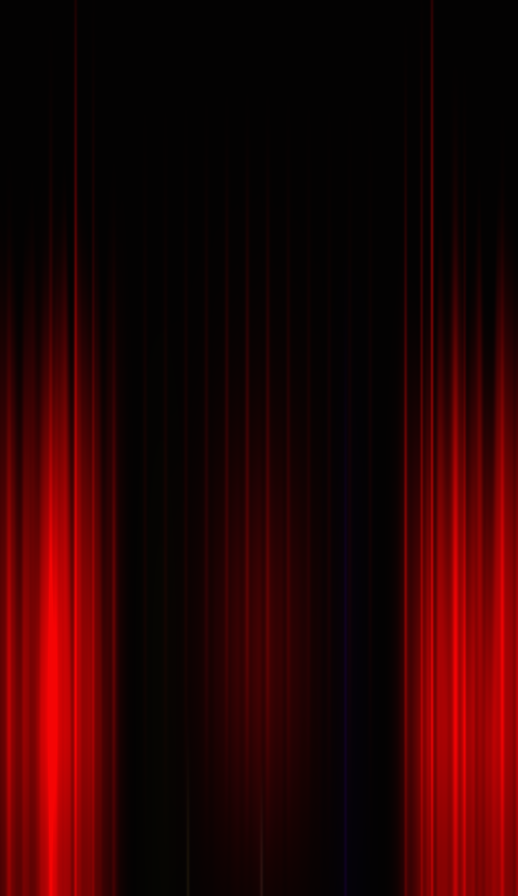
This background is drawn by a Shadertoy shader. Its source:

```glsl
float hash(float n) {
    return fract(sin(n * 127.1) * 43758.5);
}

float noise(float x) {
    float cell = floor(x);
    return mix(hash(cell), hash(cell + 1.0), smoothstep(0.0, 1.0, x - cell));
}

float bell(float distance, float width) {
    float d = distance / width;
    return exp(-d * d);
}

// Fades a vertical ray from its foot up to its tip
float rise(float y, float tip, float fadeLength) {
    return 1.0 - smoothstep(tip - fadeLength, tip, y);
}

// Accent rays: centre, half width, tip height, strength
const vec4 RAYS[12] = vec4[12](
    vec4(0.018, 0.005, 0.85, 0.32), vec4(0.100, 0.022, 0.82, 0.38),
    vec4(0.098, 0.004, 1.00, 0.25), vec4(0.146, 0.003, 1.20, 0.36),
    vec4(0.180, 0.003, 1.05, 0.20), vec4(0.220, 0.004, 0.85, 0.22),
    vec4(0.783, 0.003, 1.00, 0.36), vec4(0.814, 0.003, 1.05, 0.32),
    vec4(0.834, 0.003, 1.25, 0.42), vec4(0.879, 0.006, 0.95, 0.40),
    vec4(0.897, 0.003, 0.95, 0.28), vec4(0.970, 0.004, 0.90, 0.28));

void mainImage(out vec4 fragColor, in vec2 fragCoord) {
    vec2 uv = fragCoord / iResolution.xy;
    float x = uv.x;
    float y = uv.y;

    // Side curtains with fine vertical grain
    float curtain = 1.0 - smoothstep(0.15, 0.26, x) + smoothstep(0.74, 0.85, x);
    float grain = 0.5 * noise(x * 150.0) + 0.3 * noise(x * 65.0 + 9.0)
                + 0.2 * noise(x * 24.0 + 31.0);
    float tip = 0.66 + 0.18 * noise(x * 80.0 + 50.0);
    float red = curtain * (0.32 + 0.48 * grain) * rise(y, tip, 0.54);

    // Bright rays inside the curtains
    for (int i = 0; i < 12; i++) {
        vec4 ray = RAYS[i];
        red += ray.w * bell(x - ray.x, ray.y) * rise(y, ray.z, 0.62)
             * mix(0.35, 1.0, curtain + (1.0 - curtain) * smoothstep(0.1, 0.4, y));
    }
    red *= mix(0.78, 1.0, smoothstep(0.0, 0.2, y));

    // Soft central glow
    float glow = bell(x - 0.5, 0.10) * bell(y - 0.27, 0.23);
    red += 0.21 * glow * (0.8 + 0.4 * noise(x * 120.0));

    // Faint, evenly spaced rays across the middle
    for (int i = 0; i < 12; i++) {
        float centre = 0.28 + 0.0395 * float(i);
        float strength = 0.05 + 0.11 * bell(centre - 0.48, 0.08);
        red += strength * bell(x - centre, 0.004)
             * rise(y, 0.92, 0.42) * smoothstep(0.0, 0.4, y);
    }

    // Near-black ground with cool and olive hints in the gaps
    vec3 color = vec3(0.012, 0.008, 0.009) + red * vec3(1.0, 0.006, 0.008);
    float low = rise(y, 0.75, 0.5);
    color += low * vec3(0.0, 0.0, 0.025) * bell(x - 0.675, 0.03);
    color += low * vec3(0.04, 0.0, 0.09) * bell(x - 0.667, 0.003);
    color += low * vec3(0.008, 0.012, 0.0) * bell(x - 0.31, 0.035);
    color += vec3(0.07, 0.06, 0.02) * bell(x - 0.363, 0.003) * rise(y, 0.22, 0.22);
    color += vec3(0.09, 0.06, 0.05) * bell(x - 0.505, 0.003) * rise(y, 0.16, 0.16);

    fragColor = vec4(min(color, vec3(0.96, 1.0, 1.0)), 1.0);
}
```
